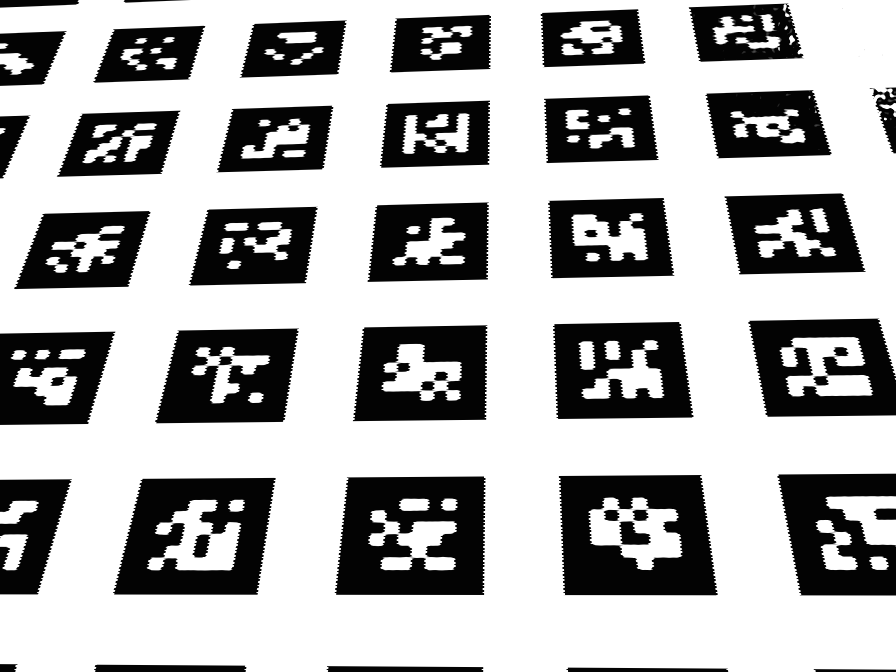
Write a WebGL 1 fragment shader that draws this pattern.

```glsl
precision highp float;
uniform vec2 u_resolution;

#define TAG_SIZE 0.65
#define BITS 6.0
#define BORDER_BITS 2.0
#define BIT_DENSITY 0.47
#define BLOOM_LEVEL 0.42
#define COMB_LINES 192.0
#define COMB_SHIFT 0.0011
#define SPECK_FREQ 110.0
#define GLARE_CENTER vec2(1.31, 0.97)
#define GLARE_RADIUS 0.11
#define PAPER vec3(1.0)
#define INK vec3(0.01)

// Rows of the projection from board coordinates to the canvas
const vec3 PROJ_X = vec3(0.3425, 0.0964, 0.4878);
const vec3 PROJ_Y = vec3(-0.0023, 0.3182, 0.0087);
const vec3 PROJ_W = vec3(-0.0162, 0.129, 1.0);

float hash(vec2 p) {
  vec3 q = fract(p.xyx * vec3(0.1031, 0.1030, 0.0973));
  q += dot(q, q.yzx + 33.33);
  return fract((q.x + q.y) * q.z);
}

vec2 gradient(vec2 cell) {
  float angle = 6.2832 * hash(cell + 17.0);
  return vec2(cos(angle), sin(angle));
}

float gradientNoise(vec2 p) {
  vec2 i = floor(p), f = p - i;
  vec2 w = f * f * f * (f * (f * 6.0 - 15.0) + 10.0);
  vec2 e = vec2(1.0, 0.0);
  float low = mix(dot(gradient(i), f), dot(gradient(i + e), f - e), w.x);
  float high = mix(dot(gradient(i + e.yx), f - e.yx),
                   dot(gradient(i + 1.0), f - 1.0), w.x);
  return mix(low, high, w.y);
}

// Inverse projection: intersect the two lines that fix x and y
vec2 boardPoint(vec2 p) {
  vec3 h = cross(PROJ_X - p.x * PROJ_W, PROJ_Y - p.y * PROJ_W);
  return vec2(h.x, -h.y) / h.z;
}

float codeBit(vec2 tag, vec2 bit) {
  vec2 inside = step(0.0, bit) * step(bit, vec2(BITS - 1.0));
  vec2 seed = (tag + 20.0) * 13.0 + bit;
  return inside.x * inside.y * step(hash(seed), BIT_DENSITY);
}

// Bits blended across their borders, giving rounded joined blobs
float codeField(vec2 tag, vec2 p) {
  vec2 i = floor(p - 0.5);
  vec2 w = smoothstep(0.2, 0.8, fract(p - 0.5));
  float top = mix(codeBit(tag, i), codeBit(tag, i + vec2(1.0, 0.0)), w.x);
  float bottom = mix(codeBit(tag, i + vec2(0.0, 1.0)),
                     codeBit(tag, i + 1.0), w.x);
  return mix(top, bottom, w.y);
}

void main() {
  vec2 p = gl_FragCoord.xy / u_resolution.y;
  vec2 e = vec2(1.0 / u_resolution.y, 0.0);

  // Alternate scan lines slip sideways
  vec2 combed = p;
  combed.x += COMB_SHIFT * (2.0 * step(0.5, fract(p.y * COMB_LINES)) - 1.0);

  // Tag coordinates, centred in each board cell
  vec2 board = boardPoint(combed);
  vec2 footprint = (abs(boardPoint(combed + e) - board)
                  + abs(boardPoint(combed + e.yx) - board)) / TAG_SIZE;
  vec2 shifted = board + 0.5 * (1.0 - TAG_SIZE);
  vec2 tag = floor(shifted);
  vec2 local = (fract(shifted) - 0.5) / TAG_SIZE;

  // Solid square
  vec2 cover = clamp(0.5 + (0.5 - abs(local)) / footprint, 0.0, 1.0);
  float ink = cover.x * cover.y;

  // Glare frays the code and breaks up the ink
  float speck = gradientNoise(p * SPECK_FREQ);
  float away = distance(p, GLARE_CENTER);
  float fray = 0.08 + 0.6 * (1.0 - smoothstep(0.1, 0.45, away));

  // White code window
  float units = BITS + 2.0 * BORDER_BITS;
  float field = codeField(tag, (local + 0.5) * units - BORDER_BITS);
  float pixelSlope = 2.5 * units * max(footprint.x, footprint.y);
  float level = field + speck * fray - BLOOM_LEVEL;
  ink *= 1.0 - clamp(0.5 + level / pixelSlope, 0.0, 1.0);

  float survival = speck + 9.0 * (away - GLARE_RADIUS);
  ink *= clamp(0.5 + survival * u_resolution.y / SPECK_FREQ, 0.0, 1.0);

  gl_FragColor = vec4(mix(PAPER, INK, ink), 1.0);
}
```
